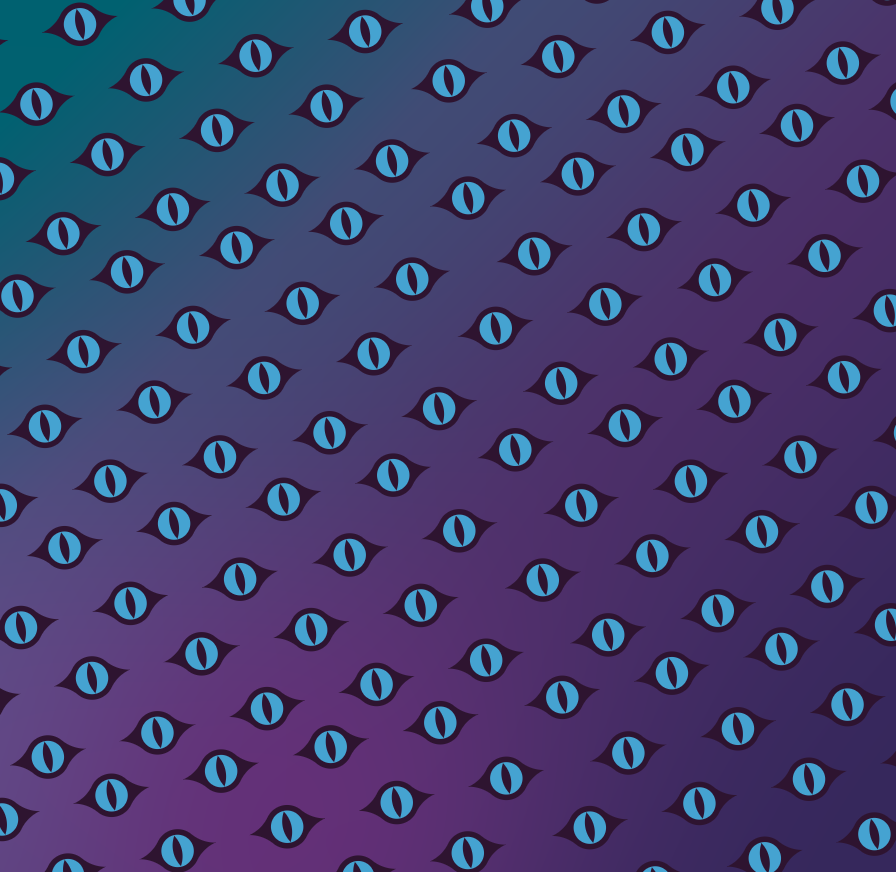
Give the GLSL for this pattern, as a Shadertoy shader.

```glsl
#define ORIGIN vec2(0.4076, 0.0352)
#define COLUMN_STEP vec2(0.1223, -0.0270)
#define BAND_STEP vec2(0.0525, 0.2763)
#define SEAM_GAP vec2(0.0139, -0.0013)
#define ROW_GAP 0.0046
#define LID_RADIUS 0.0243
#define LID_TIP 0.0432
#define FLARE_RADIUS 0.042
#define IRIS_RADIUS 0.0181
#define PUPIL_SIZE vec2(0.0049, 0.0173)
#define LID_COLOR vec3(0.18, 0.08, 0.19)
#define IRIS_COLOR vec3(0.27, 0.64, 0.82)

// Four staggered rows make one band
const vec2 ROW_OFFSET[4] = vec2[4](
    vec2(0.0), vec2(-0.043, 0.0833), vec2(0.030, 0.1445), vec2(-0.0212, 0.2142));

float coverage(float dist, float pixel) {
    return clamp(0.5 - dist / pixel, 0.0, 1.0);
}

float blob(vec2 p, vec2 center, float falloff) {
    vec2 d = p - center;
    return exp(-falloff * dot(d, d));
}

// Diagonal blend with soft glows towards the lower left
vec3 background(vec2 p) {
    float t = dot(p, vec2(0.72, 0.69));
    vec3 teal = vec3(0.0, 0.38, 0.44), slate = vec3(0.25, 0.30, 0.46);
    vec3 plum = vec3(0.30, 0.185, 0.41), navy = vec3(0.21, 0.155, 0.36);
    vec3 lilac = vec3(0.40, 0.32, 0.56), magenta = vec3(0.40, 0.18, 0.47);
    vec3 color = mix(teal, slate, clamp((t - 0.1) / 0.32, 0.0, 1.0));
    color = mix(color, plum, smoothstep(0.36, 0.88, t));
    color = mix(color, navy, smoothstep(0.75, 1.35, t));
    color = mix(color, lilac, 0.8 * blob(p, vec2(0.0, 0.85), 8.0));
    return mix(color, magenta, 0.85 * blob(p, vec2(0.32, 0.92), 12.0));
}

// Offset from the closest eye center
vec2 nearestEye(vec2 p) {
    vec2 best = vec2(1.0);
    for (int row = -1; row <= 15; row++) {
        vec2 q = p - ORIGIN - ROW_OFFSET[row & 3] - float(row >> 2) * BAND_STEP;
        if (row > 6) q.y -= ROW_GAP;
        if (q.x > 0.5 * (COLUMN_STEP.x + SEAM_GAP.x)) q -= SEAM_GAP;
        q -= round(q.x / COLUMN_STEP.x) * COLUMN_STEP;
        if (dot(q, q) < dot(best, best)) best = q;
    }
    return best;
}

// Disc joined to two pointed corners by tangent concave arcs
float lidDistance(vec2 q) {
    q = abs(q);
    float reach = LID_RADIUS + FLARE_RADIUS;
    float x = (LID_TIP * LID_TIP + reach * reach - FLARE_RADIUS * FLARE_RADIUS)
            / (2.0 * LID_TIP);
    vec2 arc = vec2(x, sqrt(reach * reach - x * x));
    if (q.x * arc.y < q.y * arc.x) return length(q) - LID_RADIUS;
    return max(FLARE_RADIUS - length(q - arc), q.x - LID_TIP);
}

// Slit formed by two crossing circles
float pupilDistance(vec2 q) {
    float radius = dot(PUPIL_SIZE, PUPIL_SIZE) / (2.0 * PUPIL_SIZE.x);
    return length(vec2(abs(q.x) + radius - PUPIL_SIZE.x, q.y)) - radius;
}

void mainImage(out vec4 fragColor, in vec2 fragCoord) {
    // Canvas width is one unit, y runs down from the top
    float pixel = 1.0 / iResolution.x;
    vec2 p = vec2(fragCoord.x, iResolution.y - fragCoord.y) * pixel;

    // Turn each eye along its row
    vec2 axis = normalize(COLUMN_STEP);
    vec2 q = nearestEye(p);
    q = vec2(dot(q, axis), dot(q, vec2(-axis.y, axis.x)));

    vec3 color = background(p);
    color = mix(color, LID_COLOR, coverage(lidDistance(q), pixel));
    color = mix(color, IRIS_COLOR, coverage(length(q) - IRIS_RADIUS, pixel));
    color = mix(color, LID_COLOR, coverage(pupilDistance(q), pixel));
    fragColor = vec4(color, 1.0);
}
```
